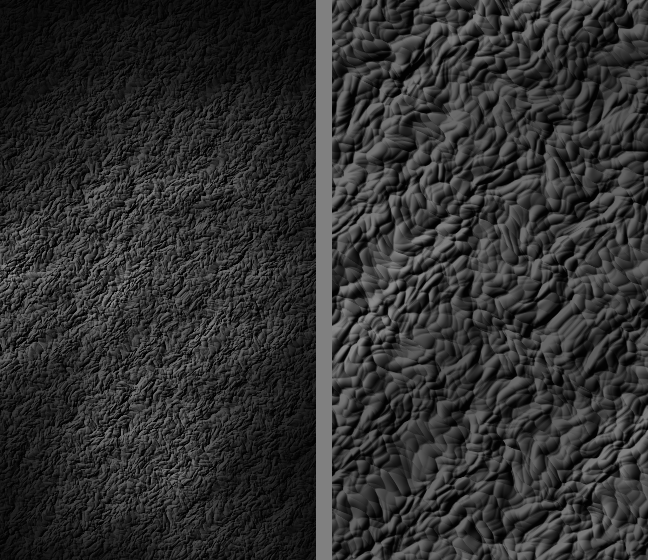
Left: the whole. Right: its middle third, enlarged.
Give the GLSL for this texture, as a Shadertoy shader.

```glsl
#define GRAIN_SCALE 48.0
#define GRAIN_OCTAVES 3
#define LIGHT_DIR vec2(-0.77, 0.64)
#define LIGHT_STEP 0.0014
#define RELIEF_SOFTNESS 1.55
#define AMBIENT 0.032
#define FOLD_DEPTH 0.16

vec2 hash2(vec2 cell) {
    vec2 q = vec2(dot(cell, vec2(127.1, 311.7)), dot(cell, vec2(269.5, 183.3)));
    return fract(sin(q) * 43758.55);
}

// Rounded lumps that meet in creases
float lumps(vec2 p) {
    vec2 cell = floor(p), local = fract(p);
    float nearest = 4.0;
    for (int y = -1; y <= 1; y++)
        for (int x = -1; x <= 1; x++) {
            vec2 offset = vec2(x, y);
            vec2 d = offset + hash2(cell + offset) - local;
            nearest = min(nearest, dot(d, d));
        }
    return 1.0 - nearest;
}

// Stone surface: lumps of shrinking size, bent by sines
float stoneHeight(vec2 p) {
    p += 0.0035 * sin(p.yx * vec2(97.0, 83.0) + 2.0 * sin(p * 41.0));
    p += 0.0012 * sin(p.yx * vec2(311.0, 277.0) + 2.0 * sin(p * 173.0));
    float height = 0.3 * lumps(p * 21.0) / 21.0;
    float scale = GRAIN_SCALE, weight = 0.45;
    mat2 turn = mat2(0.8, 0.6, -0.6, 0.8);
    for (int i = 0; i < GRAIN_OCTAVES; i++) {
        p = turn * p + 3.7;
        height += weight * lumps(p * scale) / scale;
        scale *= 1.85;
        weight *= 1.4;
    }
    return height;
}

float glow(vec2 uv, vec2 centre, vec2 size) {
    vec2 d = (uv - centre) / size;
    return exp(-dot(d, d));
}

// Broad pools of light over the wall
float wallLight(vec2 uv) {
    vec2 bent = uv + 0.035 * sin(uv.yx * vec2(11.0, 7.0) + vec2(0.5, 2.0));
    float light = AMBIENT;
    light += 0.185 * glow(bent, vec2(0.37, 0.50), vec2(0.85, 0.23));
    light += 0.170 * glow(bent, vec2(0.47, 0.17), vec2(0.27, 0.17));
    light += 0.075 * glow(bent, vec2(0.75, 0.75), vec2(0.50, 0.15));
    light += 0.050 * glow(bent, vec2(0.00, 0.53), vec2(0.25, 0.08));
    light += 0.050 * glow(bent, vec2(0.85, 0.02), vec2(0.35, 0.13));
    return light * (1.0 - 0.35 * smoothstep(0.78, 1.05, uv.x));
}

// Soft diagonal folds
float folds(vec2 p) {
    float across = dot(p, vec2(-0.55, 0.83));
    float along = dot(p, vec2(0.83, 0.55));
    float wave = sin(across * 31.0 + 2.0 * sin(along * 9.0));
    wave += 0.6 * sin(across * 67.0 + 2.5 * sin(along * 17.0 + 1.0));
    return 1.0 + FOLD_DEPTH * wave * sin(along * 13.0 + across * 8.0);
}

void mainImage(out vec4 fragColor, in vec2 fragCoord) {
    vec2 uv = fragCoord / iResolution.xy;
    vec2 p = fragCoord / iResolution.y;

    // Side light on the relief
    float rise = stoneHeight(p) - stoneHeight(p + LIGHT_DIR * LIGHT_STEP);
    float slope = rise / LIGHT_STEP;
    float relief = 2.0 * smoothstep(-RELIEF_SOFTNESS, RELIEF_SOFTNESS, slope);

    float grey = wallLight(uv) * folds(p) * relief;
    fragColor = vec4(vec3(clamp(grey + 0.008, 0.0, 1.0)), 1.0);
}
```
